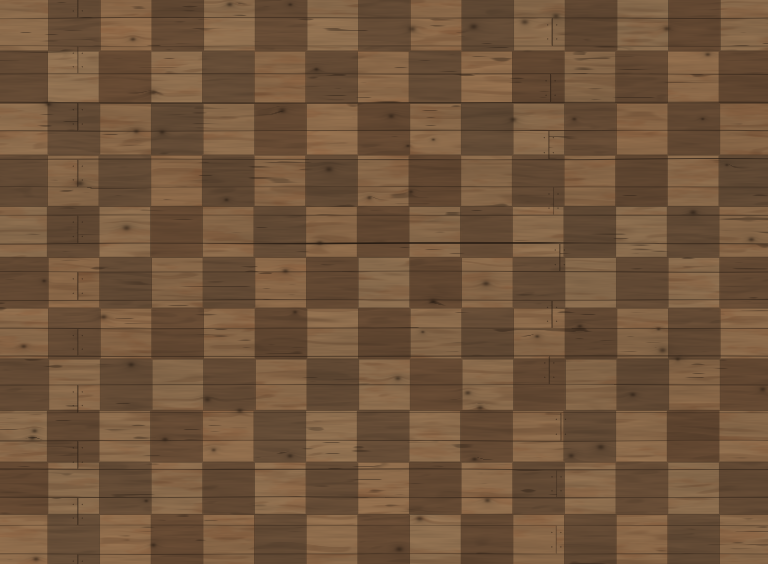
This texture is drawn by a Shadertoy shader. Its source:

```glsl
#define CELL 0.0916              // checker pitch, in canvas heights
#define CELL_SHIFT vec2(0.0064, 0.0026)
#define PLANKS 20.0              // boards from top to bottom
#define PLANK_SHIFT 0.638
#define LINE_HALF 0.0008         // half width of painted outlines
#define SEAM_HALF 0.0009         // half width of board gaps
#define LIGHT_WOOD vec3(0.537, 0.412, 0.290)
#define DARK_WOOD vec3(0.385, 0.285, 0.200)
#define RED_STAIN vec3(0.505, 0.345, 0.225)
#define GAP_COLOR vec3(0.150, 0.105, 0.070)

float hash(vec2 p) {
    vec3 q = fract(vec3(p.xyx) * 0.1031);
    q += dot(q, q.yzx + 33.33);
    return fract((q.x + q.y) * q.z);
}

float noise(vec2 p) {
    vec2 i = floor(p), f = fract(p);
    f = f * f * (3.0 - 2.0 * f);
    return mix(mix(hash(i), hash(i + vec2(1, 0)), f.x),
               mix(hash(i + vec2(0, 1)), hash(i + vec2(1, 1)), f.x), f.y);
}

float fbm(vec2 p) {
    float sum = 0.0, gain = 0.5;
    for (int i = 0; i < 4; i++) {
        sum += gain * noise(p);
        p = p * 2.03 + 17.1;
        gain *= 0.5;
    }
    return sum;
}

// Antialiased coverage of a stroke at distance d from its centre
float stroke(float d, float halfWidth, float px) {
    return clamp((halfWidth - d) / px + 0.5, 0.0, 1.0);
}

// Scattered knots: x is the dark core, y the wider swirl
vec2 knots(vec2 p) {
    vec2 g = p / 0.085, base = floor(g), result = vec2(0);
    for (int j = -1; j <= 1; j++)
    for (int i = -1; i <= 1; i++) {
        vec2 id = base + vec2(i, j);
        if (hash(id + 71.0) > 0.3) continue;
        vec2 center = id + vec2(hash(id + 3.0), hash(id + 9.0));
        float size = mix(0.025, 0.055, hash(id + 21.0));
        float r = length((g - center) * vec2(0.7, 1.0)) / size;
        result = max(result, vec2(exp(-r * r), exp(-r * r * 0.12)));
    }
    return result;
}

void mainImage(out vec4 fragColor, in vec2 fragCoord) {
    float px = 1.0 / iResolution.y;
    vec2 p = vec2(fragCoord.x, iResolution.y - fragCoord.y) * px;

    // Boards, their seams and end joints
    float board = p.y * PLANKS - PLANK_SHIFT;
    board += 0.05 * (noise(vec2(p.x * 4.0, floor(board + 0.5))) - 0.5);
    float plank = floor(board), seam = floor(board + 0.5);
    float seamDist = abs(board - seam) / PLANKS;
    float isEven = mod(plank, 2.0);
    isEven = 1.0 - isEven;
    float jointX = 0.138 + isEven * (0.846 + 0.022 * (hash(vec2(plank, 5.0)) - 0.5));
    float jointDist = abs(p.x - jointX);
    float pieceId = plank + 40.0 * step(jointX, p.x);

    // Checker squares, with a slight drift between rows
    vec2 c = (p + CELL_SHIFT) / CELL;
    c.y -= 0.03 * sin(6.2832 * p.y);
    c.x += 0.03 * (hash(vec2(floor(c.y), 8.0)) - 0.5);
    vec2 cell = floor(c);
    vec2 edge = (0.5 - abs(fract(c) - 0.5)) * CELL;
    vec2 solid = clamp(edge / px, 0.0, 1.0);
    float parity = 1.0 - 2.0 * mod(cell.x + cell.y, 2.0);
    float light = 0.5 + 0.5 * parity * solid.x * solid.y;

    // Grain, bent around the knots
    vec2 knot = knots(p);
    vec2 g = p + vec2(pieceId * 3.7, 0.006 * knot.y);
    float grain = fbm(g * vec2(9.0, 120.0));
    float fine = noise(g * vec2(30.0, 420.0));
    float warp = 0.35 * noise(g * vec2(10.0, 30.0));
    float veins = smoothstep(0.62, 0.9, noise(g * vec2(13.0, 150.0) + warp * 6.0));
    float stain = smoothstep(0.48, 0.72, fbm(g * vec2(14.0, 55.0) + 31.0));
    float cracks = smoothstep(0.8, 0.93, noise(g * vec2(22.0, 260.0) + 57.0))
                 * smoothstep(0.5, 0.75, noise(g * vec2(9.0, 25.0) + 13.0));

    // Tone of the wood
    vec3 color = mix(DARK_WOOD, LIGHT_WOOD, light);
    color = mix(color, RED_STAIN, light * (0.45 * stain + 0.25 * veins));
    float tone = 1.0 + 0.07 * (hash(vec2(pieceId, 2.0)) - 0.5)
               + 0.06 * (hash(cell + 15.0) - 0.5);
    tone += 0.16 * (grain - 0.47) + 0.05 * (fine - 0.5);
    color *= tone * (1.0 - 0.07 * veins);
    color.gb *= 1.0 + vec2(0.05, 0.09) * (hash(cell + 44.0) - 0.5);

    // Wear: knots, cracks and nail holes beside the joints
    color = mix(color, GAP_COLOR, 0.5 * knot.x + 0.4 * cracks);
    color *= 1.0 - 0.09 * knot.y;
    vec2 nail = vec2(jointDist - 0.008, (abs(fract(board) - 0.5) - 0.25) / PLANKS);
    color = mix(color, GAP_COLOR, 0.5 * stroke(length(nail), 0.0011, px));

    // Painted outlines
    float outlineX = stroke(edge.x, LINE_HALF, px);
    float outlineY = stroke(edge.y, LINE_HALF, px);
    color = mix(color, GAP_COLOR, max(0.32 * outlineX, 0.42 * outlineY));

    // Board gaps, one of them split wide open along the middle
    float split = (1.0 - step(0.5, abs(seam - 8.0)))
                * smoothstep(0.35, 0.6, p.x) * (1.0 - smoothstep(0.95, 1.05, p.x));
    float depth = mix(0.3, 0.65, hash(vec2(seam, 4.0)))
                * mix(0.65, 1.2, noise(vec2(p.x * 7.0, seam * 5.0)));
    float gap = stroke(seamDist, SEAM_HALF * (1.0 + 0.6 * split), px) * mix(depth, 0.95, split);
    float joint = stroke(jointDist, SEAM_HALF, px) * mix(0.3, 0.75, hash(vec2(plank, 6.0)));
    color = mix(color, GAP_COLOR, clamp(max(gap, joint), 0.0, 1.0));

    fragColor = vec4(color, 1.0);
}
```
